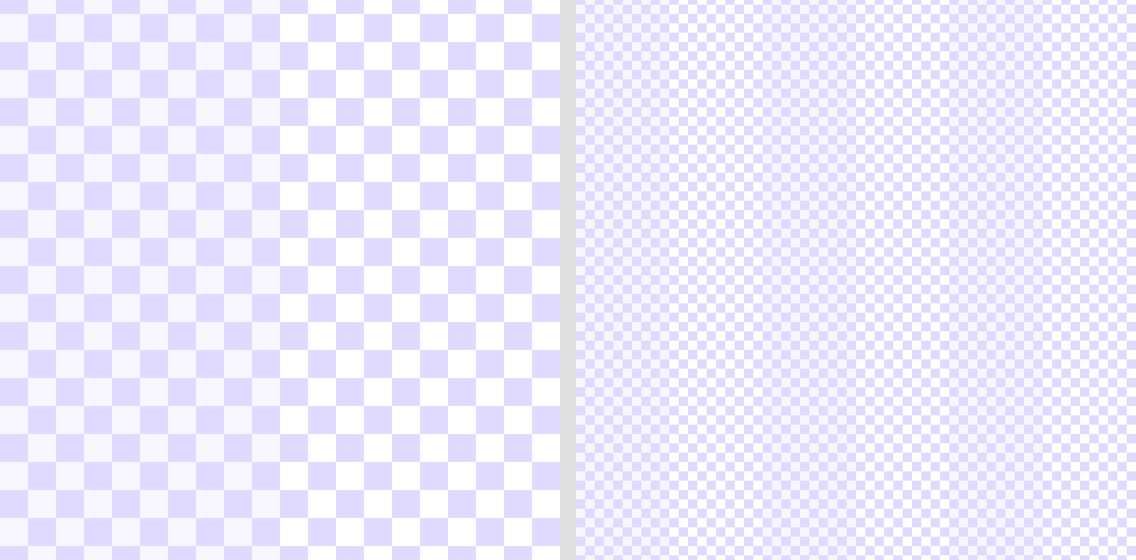
Left, the tile; right, the same tile 3 across and 3 down.
This pattern is drawn by a WebGL 2 fragment shader. Its source:

```glsl
#version 300 es
precision highp float;
// Lilac checkerboard of 20 by 20 squares, with the rows shifted by half a square.
// Two smoothed square waves are multiplied to form the checks; a third, slower
// wave tints the pale squares in the left half and leaves the right half white.

uniform vec2 u_resolution;
out vec4 fragColor;

const float CELLS = 20.0;      // squares across and down (even, so it tiles)
const float ROW_SHIFT = 0.5;   // vertical offset, in squares
const float HALVES = 2.0;      // tinted and white bands across

const vec3 LILAC = vec3(0.875, 0.853, 1.0);
const vec3 PALE_LILAC = vec3(0.970, 0.966, 1.0);
const vec3 WHITE = vec3(1.0);

// +1 on even unit intervals, -1 on odd ones, with edges one pixel wide.
float squareWave(float t, float pixel) {
    float edgeDistance = 0.5 - abs(mod(t + 0.5, 2.0) - 1.0);
    return clamp(2.0 * edgeDistance / pixel, -1.0, 1.0);
}

// Coverage of the even squares of a checkerboard with unit squares.
float checker(vec2 p, vec2 pixel) {
    return 0.5 + 0.5 * squareWave(p.x, pixel.x) * squareWave(p.y, pixel.y);
}

void main() {
    vec2 uv = gl_FragCoord.xy / u_resolution;
    vec2 pixel = 1.0 / u_resolution;

    // Pale ground: tinted left half, white right half
    float leftHalf = 0.5 + 0.5 * squareWave(uv.x * HALVES, pixel.x * HALVES);
    vec3 ground = mix(WHITE, PALE_LILAC, leftHalf);

    // Lilac squares
    vec2 cell = uv * CELLS + vec2(0.0, ROW_SHIFT);
    float lilacCover = checker(cell, pixel * CELLS);

    fragColor = vec4(mix(ground, LILAC, lilacCover), 1.0);
}
```
